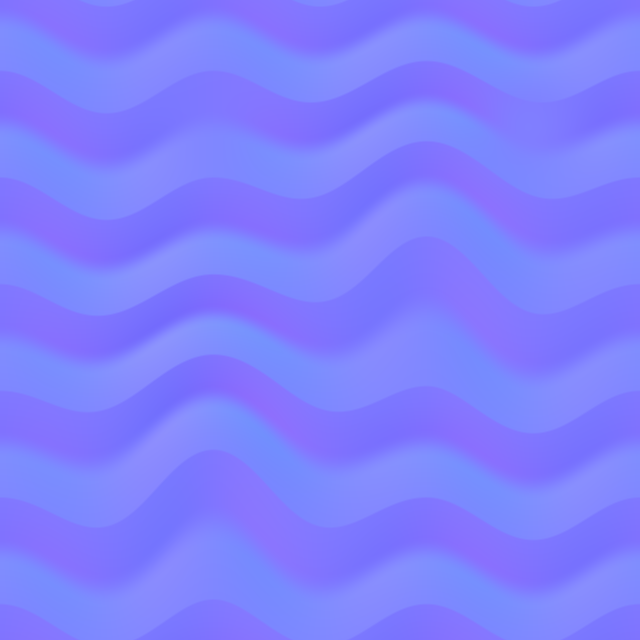
Reproduce this texture map procedurally as a WebGL 1 fragment shader.

```glsl
precision highp float;
// Tiling normal map of soft wavy ripples: six bands up, three waves across.
// A bent phase field gives each band's direction; a creased profile gives its
// slope, which local swells and wrapping noise stretch, strengthen or fade.

uniform vec2 u_resolution;

const float BANDS = 6.0;
const float TAU = 6.2831853;

float hash(vec2 p) {
  return fract(sin(dot(p, vec2(127.1, 311.7))) * 43758.5453);
}

// Value noise that wraps after a whole number of cells
float wrappedNoise(vec2 uv, float cells) {
  vec2 p = uv * cells;
  vec2 i = floor(p);
  vec2 f = fract(p);
  f = f * f * (3.0 - 2.0 * f);
  float a = hash(mod(i, cells));
  float b = hash(mod(i + vec2(1.0, 0.0), cells));
  float c = hash(mod(i + vec2(0.0, 1.0), cells));
  float d = hash(mod(i + vec2(1.0, 1.0), cells));
  return mix(mix(a, b, f.x), mix(c, d, f.x), f.y);
}

// Smooth hill, 1 at its centre and 0 beyond its radius, wrapped on the tile
float hill(vec2 uv, vec2 centre, float radius) {
  vec2 d = abs(fract(uv - centre + 0.5) - 0.5) / radius;
  vec2 k = 1.0 - smoothstep(0.0, 1.0, d);
  return k.x * k.y;
}

// Band phase: whole numbers lie on the creases
float ripplePhase(vec2 uv) {
  float lift = 0.0332 * cos(3.0 * TAU * uv.x);
  for (int i = 1; i <= 2; i++) {
    lift += 0.077 * hill(uv, vec2(float(i) / 3.0), 1.0 / 3.0);
  }
  return BANDS * (uv.y - lift) - 0.137;
}

// Strength of the relief, with two worn patches
float reliefStrength(vec2 uv) {
  float strength = mix(0.85, 1.15, wrappedNoise(uv, 6.0));
  for (int i = 0; i < 2; i++) {
    float k = float(i);
    strength *= 1.0 - (0.5 + 0.45 * k) * hill(uv, vec2(0.325 + 0.5 * k, 0.8), 0.13);
  }
  return strength;
}

// Slope across one band: a soft turn in the middle, a crease at each end
float bandSlope(float phase, float pixel) {
  float q = fract(phase) - 0.5;
  float turn = 1.0 - 2.0 * smoothstep(-0.14, 0.14, q);
  float crease = clamp((0.5 - abs(q)) / pixel, 0.0, 1.0);
  return 0.14 * turn * (1.0 - 1.1 * abs(q)) * crease;
}

void main() {
  vec2 uv = gl_FragCoord.xy / u_resolution;

  // Direction of the bands by central differences
  vec2 e = vec2(0.002, 0.0);
  vec2 across = vec2(ripplePhase(uv + e.xy) - ripplePhase(uv - e.xy),
                     ripplePhase(uv + e.yx) - ripplePhase(uv - e.yx));
  across /= 2.0 * e.x * BANDS;

  // Slope to an encoded unit normal
  float pixel = BANDS * length(across) / u_resolution.y;
  float slope = bandSlope(ripplePhase(uv), pixel) * reliefStrength(uv);
  vec3 normal = normalize(vec3(-across.x * slope, across.y * slope, 1.0));
  gl_FragColor = vec4(normal * 0.5 + 0.5, 1.0);
}
```
